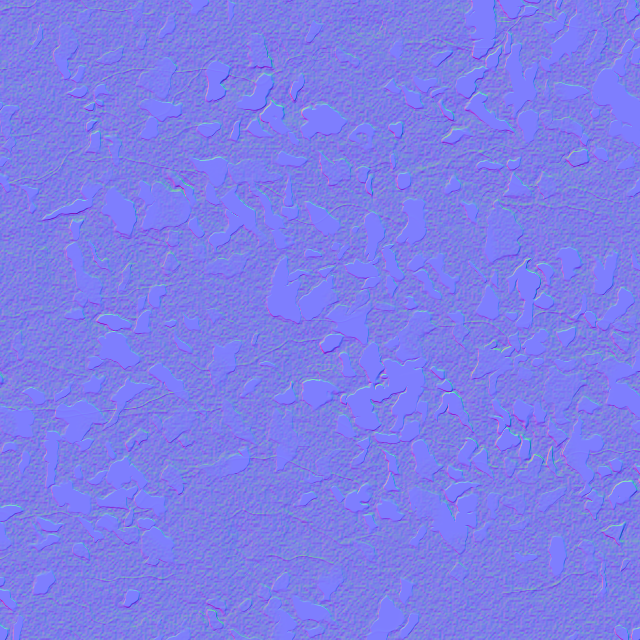
Write a Shadertoy shader that draws this texture map.

```glsl
const float TAU = 6.2831853;
const float LARGE_CHIPS = 13.0;      // chip cells per canvas
const float SMALL_CHIPS = 25.0;
const float CORNER_SHARPNESS = 18.0;
const float CHIP_DEPTH = 0.0005;
const float CHIP_EDGE = 0.0016;      // half width of the chip wall
const float CRACK_DEPTH = 0.0005;
const float CRACK_WIDTH = 0.0022;
const float CRACK_BANDS = 5.0;
const float FLAKE_DEPTH = 0.0004;
const float GRAIN_SCALE = 300.0;
const float GRAIN_DEPTH = 0.0008;
const float SWELL_DEPTH = 0.0007;
const float SIDE_SLOPE = 0.8;        // strength of red against green
const float MICRO_ROUGHNESS = 0.07;  // blue lost on rough ground
const float GREEN_SHADE = 0.4;       // blue lost on green-facing slopes
const float STEP = 0.001;            // slope sampling distance

float hash(vec2 p) {
    vec3 q = fract(p.xyx * 0.1031);
    q += dot(q, q.yzx + 33.33);
    return fract((q.x + q.y) * q.z);
}

float noise(vec2 p) {
    vec2 i = floor(p), f = fract(p);
    f = f * f * (3.0 - 2.0 * f);
    return mix(mix(hash(i), hash(i + vec2(1, 0)), f.x),
               mix(hash(i + vec2(0, 1)), hash(i + vec2(1, 1)), f.x), f.y);
}

vec2 noise2(vec2 p) {
    return vec2(noise(p), noise(p + 71.7)) - 0.5;
}

// Distance to scattered, stretched polygons with rounded corners
float chipDistance(vec2 p, float cells, float seed) {
    vec2 grid = p * cells, home = floor(grid);
    float nearest = 1.0;
    for (int j = -1; j <= 1; j++)
    for (int i = -1; i <= 1; i++) {
        vec2 id = home + vec2(i, j), key = id + seed;
        float cluster = noise(id / cells * vec2(5.0, 6.5) + 13.0);
        float density = mix(0.3, 0.85, smoothstep(0.3, 0.65, cluster));
        if (hash(key) > density) continue;

        vec2 jitter = vec2(hash(key + 5.3), hash(key + 9.1)) - 0.5;
        vec2 q = grid - id - 0.5 - 0.7 * jitter;
        float turn = 1.5 * (hash(key + 17.9) - 0.5);
        q = mat2(cos(turn), sin(turn), -sin(turn), cos(turn)) * q;
        float stretch = mix(0.7, 1.5, hash(key + 23.7));
        q *= vec2(stretch, 1.0 / stretch);

        float sum = 0.0;
        for (int k = 0; k < 5; k++) {
            float side = float(k);
            float angle = (side + 0.7 * hash(key + 31.0 + side)) * TAU / 5.0;
            float reach = mix(0.14, 0.44, hash(key + 47.0 + side));
            float plane = dot(q, vec2(cos(angle), sin(angle))) - reach;
            sum += exp(CORNER_SHARPNESS * plane);
        }
        nearest = min(nearest, log(sum) / CORNER_SHARPNESS);
    }
    return nearest / cells;
}

// Broken, mostly level fissures
float cracks(vec2 p) {
    float total = 0.0;
    for (int k = 0; k < 3; k++) {
        float n = float(k), offset = n * 17.3;
        float track = CRACK_BANDS * (p.y + (n - 1.0) * 0.2 * p.x) + n * 0.37;
        track += 0.9 * noise(p * vec2(3, 4) + offset);
        track += 0.35 * noise(p * vec2(14, 10) + offset);
        track += 0.09 * noise(p * 46.0 + offset);
        float d = abs(fract(track) - 0.5) / (CRACK_BANDS * CRACK_WIDTH);
        total += exp(-d * d) * smoothstep(0.35, 0.7, noise(p * vec2(8, 11) + offset + 9.0));
    }
    return total;
}

// x: height, y: rough ground (1) to smooth chip floor (0)
vec2 relief(vec2 p) {
    vec2 bent = p + 0.045 * noise2(p * 8.0) + 0.024 * noise2(p * 32.0)
                  + 0.009 * noise2(p * 85.0) + 0.003 * noise2(p * 170.0);
    float d = min(chipDistance(bent, LARGE_CHIPS, 3.0),
                  chipDistance(bent, SMALL_CHIPS, 151.0));
    float ground = smoothstep(-CHIP_EDGE, CHIP_EDGE, d);
    float wear = noise(p * 24.0 + 5.0);
    wear = mix(0.2, 1.7, wear * wear);

    // Chip walls with a faint outer lip
    float lip = (d - 0.006) / 0.0025;
    float height = CHIP_DEPTH * wear * (ground + 0.5 * exp(-lip * lip));

    // Thin flaked steps and fissures
    float flake = noise(bent * vec2(21, 25) + 40.0);
    float flakeArea = smoothstep(0.3, 0.6, noise(p * 7.0 + 60.0));
    float steps = smoothstep(0.34, 0.39, flake) + smoothstep(0.57, 0.62, flake);
    height += FLAKE_DEPTH * flakeArea * wear * steps * ground;
    height -= CRACK_DEPTH * cracks(p) * mix(0.2, 1.0, ground);

    // Sandy grain over gentle swells, left in part on some floors
    float clean = mix(0.45, 1.0, smoothstep(0.25, 0.45, noise(p * 15.0 + 33.0)));
    float rough = mix(1.0, ground, clean);
    float grain = noise(p * GRAIN_SCALE) + 0.7 * noise(p * GRAIN_SCALE * 0.53 + 19.0);
    float swell = noise(p * 40.0 + 80.0);
    height += rough * GRAIN_DEPTH * (grain - 0.85) + ground * SWELL_DEPTH * swell;
    return vec2(height, rough);
}

void mainImage(out vec4 fragColor, in vec2 fragCoord) {
    vec2 p = fragCoord / iResolution.y;
    vec2 here = relief(p);
    float dx = (relief(p + vec2(STEP, 0)).x - here.x) / STEP;
    float dy = (relief(p + vec2(0, STEP)).x - here.x) / STEP;

    // Green points down the canvas
    vec3 normal = normalize(vec3(-SIDE_SLOPE * dx, dy, 1.0));
    vec3 color = 0.5 + 0.5 * normal;
    float roughness = MICRO_ROUGHNESS * mix(0.85, 1.15, noise(p * 60.0 + 7.0));
    color.b -= here.y * (roughness + GREEN_SHADE * max(normal.y + 0.02, 0.0));
    fragColor = vec4(color - 0.004, 1.0);
}
```
